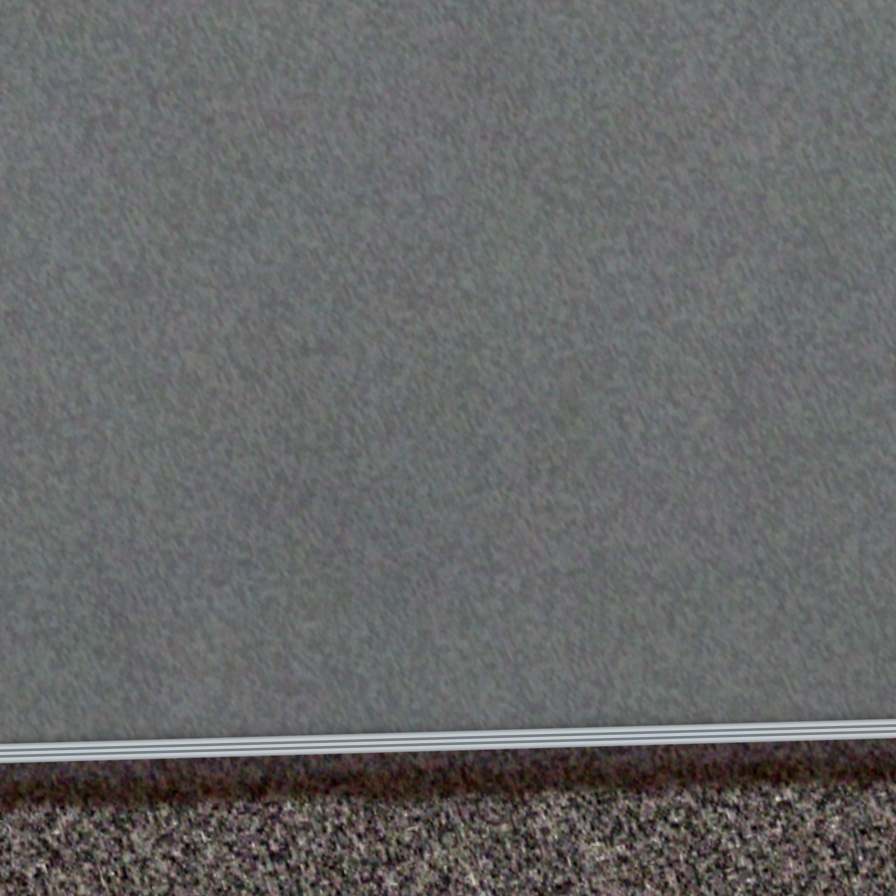
This texture is drawn by a Shadertoy shader. Its source:

```glsl
// Grey grained wall panel above a ridged metal trim strip and a speckled brown carpet.

const vec3 WALL_COLOR = vec3(0.422, 0.432, 0.434);
const vec3 TRIM_LIGHT = vec3(0.76, 0.79, 0.81);
const vec3 TRIM_GROOVE = vec3(0.40, 0.43, 0.44);
const vec3 CARPET_COLOR = vec3(0.335, 0.305, 0.292);
const vec3 SHADOW_COLOR = vec3(0.185, 0.125, 0.095);
const vec3 EDGE_COLOR = vec3(0.245, 0.200, 0.205);

const float TRIM_HEIGHT = 0.159;   // centre of the trim at the left side
const float TRIM_SLOPE = 0.028;
const float TRIM_HALF = 0.0108;
const float GROOVE_OFFSET = 0.0032;
const float SHADOW_DEPTH = -0.046; // relative to the trim centre
const float WALL_GRAIN = 0.085;
const float WALL_MOTTLE = 0.035;
const float CARPET_GRAIN = 0.42;
const float CHROMA_GRAIN = 0.035;

float hash(vec2 p) {
    vec3 q = fract(vec3(p.xyx) * 0.1031);
    q += dot(q, q.yzx + 33.33);
    return fract((q.x + q.y) * q.z);
}

float valueNoise(vec2 p) {
    vec2 cell = floor(p);
    vec2 f = fract(p);
    f = f * f * (3.0 - 2.0 * f);
    float low = mix(hash(cell), hash(cell + vec2(1.0, 0.0)), f.x);
    float high = mix(hash(cell + vec2(0.0, 1.0)), hash(cell + 1.0), f.x);
    return mix(low, high, f.y);
}

// Centred layered noise, about -0.5 to 0.5
float fbm(vec2 p) {
    float sum = 0.0;
    float weight = 0.5;
    for (int i = 0; i < 4; i++) {
        sum += weight * (valueNoise(p) - 0.5);
        p = mat2(0.8, 0.6, -0.6, 0.8) * p * 2.03 + 17.3;
        weight *= 0.5;
    }
    return sum;
}

// Slow colour drift between warm and cool
vec3 chroma(vec2 p) {
    return vec3(valueNoise(p), valueNoise(p + 51.7), valueNoise(p + 93.1)) - 0.5;
}

vec3 wall(vec2 uv, float d) {
    // Short fibres leaning to the left
    vec2 lean = vec2(uv.x + 0.45 * uv.y, uv.y - 0.25 * uv.x);
    float grain = valueNoise(lean * vec2(210.0, 125.0)) - 0.5;
    grain += 0.5 * (valueNoise(lean * vec2(330.0, 250.0) + 40.0) - 0.5);
    float mottle = fbm(uv * vec2(9.0, 7.0) + 3.0);

    vec3 color = WALL_COLOR + WALL_GRAIN * grain + WALL_MOTTLE * mottle;
    color += CHROMA_GRAIN * (chroma(uv * 130.0) + 0.4 * chroma(uv * 14.0));

    // Broad light: brighter above, slightly dim around the lower middle
    color += 0.022 * (uv.y - 0.6);
    vec2 dim = (uv - vec2(0.42, 0.42)) / vec2(0.40, 0.18);
    color -= 0.014 * exp(-dot(dim, dim));
    // Contact shade above the trim
    color *= 1.0 - 0.30 * exp(-max(d - TRIM_HALF, 0.0) / 0.005);
    return color;
}

vec3 carpet(vec2 uv, float d) {
    vec2 lean = vec2(uv.x + 0.3 * uv.y, uv.y - 0.2 * uv.x);
    float grain = valueNoise(lean * vec2(190.0, 140.0) + 11.0) - 0.5;
    grain += 0.7 * (valueNoise(lean * vec2(320.0, 260.0) + 71.0) - 0.5);
    float fleck = smoothstep(0.78, 1.0, valueNoise(lean * vec2(150.0, 120.0) + 29.0));

    // Shadow under the trim fades into the lit pile with a ragged border
    float depth = d + 0.014 * fbm(uv * 28.0);
    float lit = 1.0 - smoothstep(-0.071, SHADOW_DEPTH - 0.006, depth);
    float nearTrim = smoothstep(SHADOW_DEPTH + 0.002, -0.022, depth);
    vec3 color = mix(SHADOW_COLOR, EDGE_COLOR, nearTrim);
    color = mix(color, CARPET_COLOR, lit);

    float strength = mix(0.16, CARPET_GRAIN, lit);
    color += strength * grain * vec3(0.98, 0.95, 0.90);
    color += 0.25 * fleck * lit;
    color += 2.2 * CHROMA_GRAIN * chroma(uv * 150.0);
    return color;
}

vec3 trim(float d, float aa) {
    // Two narrow grooves divide three bright ridges
    float groove = abs(abs(d) - GROOVE_OFFSET);
    float line = 1.0 - smoothstep(0.0006, 0.0012 + aa, groove);
    vec3 color = mix(TRIM_LIGHT, TRIM_GROOVE, 0.85 * line);
    float rim = smoothstep(0.6, 1.0, abs(d) / TRIM_HALF);
    return color * (1.0 - 0.22 * rim);
}

void mainImage(out vec4 fragColor, in vec2 fragCoord) {
    vec2 uv = fragCoord / iResolution.xy;
    float aa = 1.0 / iResolution.y;
    float d = uv.y - TRIM_HEIGHT - TRIM_SLOPE * uv.x;

    vec3 color = mix(carpet(uv, d), wall(uv, d), smoothstep(-aa, aa, d));
    float trimMask = 1.0 - smoothstep(-aa, aa, abs(d) - TRIM_HALF);
    color = mix(color, trim(d, aa), trimMask);
    fragColor = vec4(clamp(color, 0.0, 1.0), 1.0);
}
```
